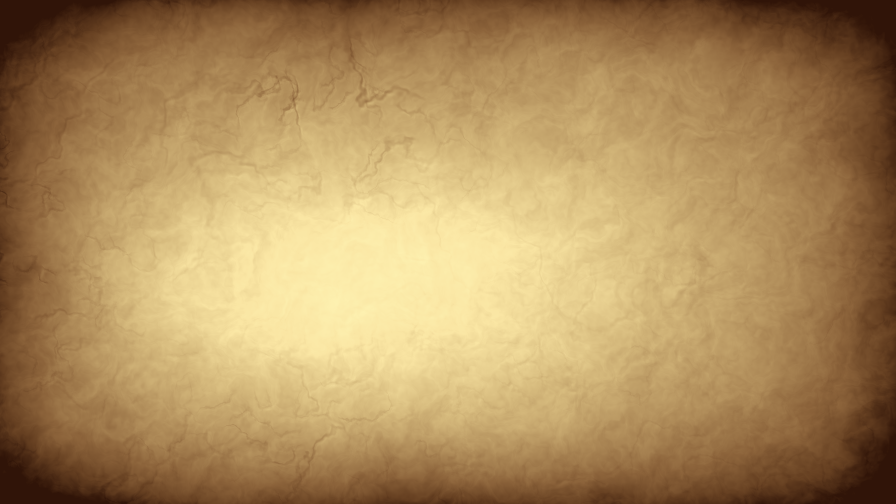
Reproduce this texture procedurally as a WebGL 2 fragment shader.

```glsl
#version 300 es
precision highp float;

uniform vec2 u_resolution;
out vec4 fragColor;

vec2 hashGradient(vec2 cell) {
    vec3 h = fract(cell.xyx * vec3(0.1031, 0.1030, 0.0973));
    h += dot(h, h.yzx + 33.33);
    float angle = 6.2832 * fract((h.x + h.y) * h.z);
    return vec2(cos(angle), sin(angle));
}

float gradientNoise(vec2 p) {
    vec2 i = floor(p), f = p - i;
    vec2 s = f * f * f * (f * (f * 6.0 - 15.0) + 10.0);
    float a = dot(hashGradient(i), f);
    float b = dot(hashGradient(i + vec2(1, 0)), f - vec2(1, 0));
    float c = dot(hashGradient(i + vec2(0, 1)), f - vec2(0, 1));
    float d = dot(hashGradient(i + vec2(1, 1)), f - vec2(1, 1));
    return mix(mix(a, b, s.x), mix(c, d, s.x), s.y);
}

float fbm(vec2 p) {
    float sum = 0.0, amplitude = 0.5;
    for (int i = 0; i < 5; i++) {
        sum += amplitude * gradientNoise(p);
        p = mat2(1.6, 1.2, -1.2, 1.6) * p + 7.3;
        amplitude *= 0.55;
    }
    return sum;
}

// Soft elliptical spot in canvas fractions
float spot(vec2 uv, vec2 center, vec2 radius) {
    vec2 d = (uv - center) / radius;
    return exp(-dot(d, d));
}

// Broken folds along the zero lines of warped noise
float creases(vec2 p) {
    float sum = 0.0;
    for (int i = 0; i < 4; i++) {
        float k = float(i);
        vec2 q = p * (5.0 + 4.0 * k) + 19.7 * k;
        q += 0.9 * vec2(fbm(q * 0.9 + 3.1), fbm(q * 0.9 + 41.7));
        float line = 1.0 - smoothstep(0.0, 0.055 + 0.012 * k, abs(gradientNoise(q)));
        float broken = smoothstep(0.0, 0.35, gradientNoise(q * 0.65 + 57.0));
        sum += line * broken * (1.0 - 0.12 * k);
    }
    return sum;
}

// Sepia ramp: whole steps of tone select the key colours
vec3 parchment(float tone) {
    vec3 color = mix(vec3(0.19, 0.08, 0.03), vec3(0.40, 0.25, 0.13), clamp(tone, 0.0, 1.0));
    color = mix(color, vec3(0.55, 0.39, 0.23), clamp(tone - 1.0, 0.0, 1.0));
    color = mix(color, vec3(0.69, 0.55, 0.35), clamp(tone - 2.0, 0.0, 1.0));
    color = mix(color, vec3(0.84, 0.73, 0.49), clamp(tone - 3.0, 0.0, 1.0));
    color = mix(color, vec3(0.98, 0.90, 0.64), clamp(tone - 4.0, 0.0, 1.0));
    return mix(color, vec3(1.0, 0.97, 0.72), clamp(tone - 5.0, 0.0, 1.0));
}

void main() {
    vec2 uv = gl_FragCoord.xy / u_resolution;
    vec2 p = gl_FragCoord.xy / u_resolution.y;

    // Burnt borders and off-center glow
    float stain = fbm(p * 3.0 + 11.0);
    vec2 border = min(uv, 1.0 - uv) + 0.025 + 0.03 * stain;
    vec2 fade = 1.0 - exp(-max(border, 0.0) / vec2(0.105, 0.10));
    float tone = 3.65 * fade.x * fade.y;
    tone += 1.85 * spot(uv, vec2(0.41, 0.43), vec2(0.29, 0.26));
    tone += 0.3 * spot(uv, vec2(0.24, 0.36), vec2(0.13, 0.14));
    vec2 corner = abs(uv - 0.5) * 2.0;
    tone -= 0.9 * smoothstep(0.45, 1.0, corner.x * corner.y);

    // Mottling and crumpled facets, lit from the upper left
    vec2 warp = vec2(fbm(p * 6.0), fbm(p * 6.0 + 29.0));
    vec2 facet = p * 13.0 + 2.0 * warp;
    float relief = fbm(facet) - fbm(facet + vec2(-0.14, 0.14));
    tone += 0.45 * stain + 0.3 * fbm(p * 9.0 + 5.0) + 0.75 * relief;
    tone += 0.12 * gradientNoise(p * 75.0);

    // Fold shadows with pale lips, denser in the worn areas
    float wear = 0.2 + 0.75 * spot(uv, vec2(0.37, 0.78), vec2(0.13, 0.17));
    wear += 0.5 * spot(uv, vec2(0.36, 0.14), vec2(0.15, 0.11));
    wear += 0.45 * spot(uv, vec2(0.04, 0.52), vec2(0.10, 0.28));
    wear += 0.15 * spot(uv, vec2(0.68, 0.32), vec2(0.12, 0.12));
    tone -= 0.75 * wear * creases(p);
    tone += 0.25 * wear * creases(p + vec2(-0.004, 0.005));

    // Upright streaks hanging from the top edge
    float streak = gradientNoise(vec2(p.x * 34.0 + 1.5 * warp.x, p.y * 4.0));
    tone -= 0.8 * max(streak, 0.0) * spot(uv, vec2(0.43, 0.98), vec2(0.07, 0.15));

    fragColor = vec4(parchment(tone), 1.0);
}
```
